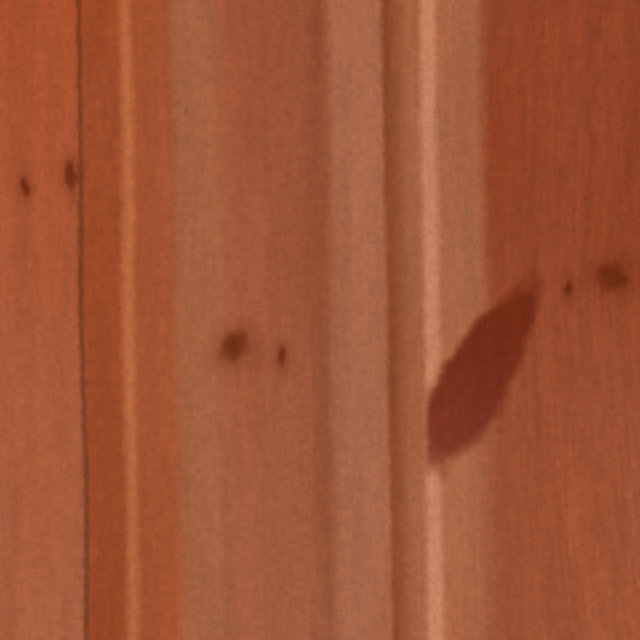
A WebGL 1 fragment shader for this texture:

```glsl
precision highp float;
uniform vec2 u_resolution;

float hash(vec2 p) {
  vec3 q = fract(p.xyx * 0.1031);
  q += dot(q, q.yzx + 33.33);
  return fract((q.x + q.y) * q.z);
}

float noise(vec2 p) {
  vec2 cell = floor(p), f = fract(p);
  f = f * f * (3.0 - 2.0 * f);
  return mix(mix(hash(cell), hash(cell + vec2(1.0, 0.0)), f.x),
             mix(hash(cell + vec2(0.0, 1.0)), hash(cell + 1.0), f.x), f.y);
}

// Signed noise around zero
float vary(vec2 p) { return noise(p) - 0.5; }

float rise(float edge, float softness, float x) {
  return smoothstep(edge - softness, edge + softness, x);
}

float stripe(float left, float right, float softness, float x) {
  return rise(left, softness, x) * (1.0 - rise(right, softness, x));
}

// Vertical boards and growth bands, from left to right
vec3 bands(float x, float y) {
  vec3 orange = mix(vec3(0.65, 0.365, 0.24), vec3(0.65, 0.31, 0.18), y);
  vec3 rust = mix(vec3(0.59, 0.28, 0.15), vec3(0.61, 0.29, 0.16), y);
  vec3 sand = vec3(0.64, 0.375, 0.25);
  vec3 rose = vec3(0.655, 0.395, 0.285);
  vec3 brown = mix(vec3(0.635, 0.36, 0.245), vec3(0.605, 0.315, 0.205), y);
  vec3 red = mix(vec3(0.615, 0.32, 0.205), vec3(0.565, 0.26, 0.15), smoothstep(0.1, 0.75, y));
  vec3 c = mix(orange, rust, rise(0.121, 0.005, x));
  c = mix(c, vec3(0.625, 0.315, 0.185), rise(0.2, 0.02, x));
  c = mix(c, sand, rise(0.268, 0.014, x));
  c = mix(c, brown, rise(0.345, 0.022, x));
  c *= 1.0 - 0.06 * stripe(0.478, 0.512, 0.014, x);
  c = mix(c, rose, rise(0.512, 0.014, x));
  vec3 hollow = mix(vec3(0.535, 0.275, 0.165), sand, smoothstep(0.598, 0.64, x));
  c = mix(c, hollow, rise(0.597, 0.007, x));
  c = mix(c, vec3(0.66, 0.39, 0.265), rise(0.675, 0.012, x));
  c = mix(c, red, rise(0.752, mix(0.028, 0.012, y), x));
  // Groove shadow and bright ridges
  c *= 1.0 - 0.26 * stripe(0.117, 0.124, 0.005, x);
  c = mix(c, vec3(0.73, 0.42, 0.26), 0.8 * stripe(0.186, 0.204, 0.009, x));
  return mix(c, vec3(0.78, 0.51, 0.38), 0.95 * stripe(0.655, 0.679, 0.008, x));
}

// Three pairs of a large and a small knot, each a core in a soft halo
float knots(vec2 p) {
  float dark = 0.0;
  vec2 warp = vec2(vary(p * 50.0), vary(p * 50.0 + 40.0));
  for (int k = 0; k < 6; k++) {
    float pair = floor(float(k) / 2.0);
    float small = mod(float(k), 2.0);
    float side = (pair == 1.0 ? 1.0 : -1.0) * (small * 2.0 - 1.0);
    vec2 center = vec2(0.075 + pair * (0.235 + 0.095 * pair) + side * 0.036,
                       0.725 - pair * (0.46 - 0.19 * pair) - small * 0.015);
    vec2 radius = mix(vec2(pair > 0.0 ? 0.032 : 0.011, 0.029), vec2(0.01, 0.021), small);
    float d = length((p - center) / radius + 0.6 * warp);
    float core = smoothstep(1.3, 0.1, d) * (0.7 + 0.3 * hash(vec2(float(k), 7.0)));
    dark = max(dark, max(core, 0.25 * smoothstep(2.2, 0.5, d)));
  }
  return dark;
}

// Slanted branch scar, pointed below and cut off at the bright ridge
float scar(vec2 p) {
  vec2 d = p - vec2(0.75, 0.42);
  float along = dot(d, vec2(0.51, 0.86));
  float across = dot(d, vec2(0.86, -0.51));
  float width = 0.053 - 0.09 * along;
  float shape = length(vec2(along / 0.172, across / width));
  shape += 0.2 * vary(p * 40.0) + 0.08 * vary(p * 100.0);
  return smoothstep(1.18, 0.76, shape) * rise(0.666, 0.008, p.x);
}

void main() {
  vec2 p = gl_FragCoord.xy / u_resolution;
  float x = p.x - 0.016 * (1.0 - p.y);
  x += 0.005 * vary(vec2(x * 9.0, p.y * 4.0)) + 0.003 * vary(p * vec2(150.0, 120.0));
  vec3 color = bands(x, p.y);

  // Long grain, leaning a little on the right board
  float board = rise(0.8, 0.1, x);
  float lean = x + 0.12 * board * p.y * (1.0 - p.y);
  float grain = 0.055 * vary(vec2(lean * 32.0, p.y * 1.5))
              + 0.045 * vary(vec2(lean * 80.0, p.y * 5.0))
              + (0.04 + 0.04 * board) * vary(vec2(lean * 170.0, p.y * 22.0));
  color *= 1.0 + grain;
  color += vec3(0.0, 0.012, 0.02) * vary(p * vec2(18.0, 5.0));

  // Dark marks in the wood
  vec3 scarColor = mix(vec3(0.47, 0.19, 0.12), vec3(0.44, 0.16, 0.08), smoothstep(0.3, 0.5, p.y));
  color = mix(color, scarColor * (1.0 + grain), 0.92 * scar(p));
  color = mix(color, vec3(0.37, 0.13, 0.05), 0.85 * knots(p));

  // Soft fine mottling
  color *= 1.0 + 0.05 * vary(p * 110.0) + 0.06 * vary(p * 240.0);
  gl_FragColor = vec4(color, 1.0);
}
```
